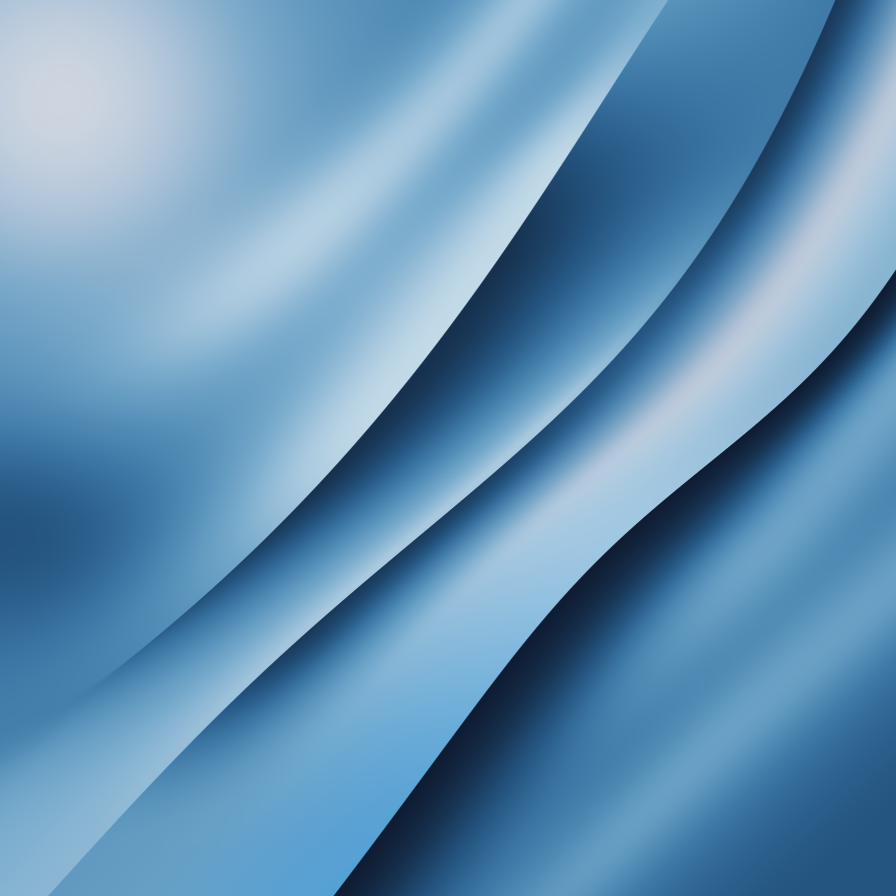
Write a WebGL 2 fragment shader that draws this background.

```glsl
#version 300 es
precision highp float;
// Four overlapping satin sheets in blue, swept diagonally across the canvas.
// Three smooth curves x = f(y) part the sheets; each sheet computes a scalar
// tone from ramps and soft ridges, and one palette turns tones into colour.

uniform vec2 u_resolution;
out vec4 fragColor;

// Tone 0 (near black) to 7 (near white)
vec3 palette(float tone) {
    vec3 shades[8] = vec3[8](
        vec3(0.05, 0.09, 0.17), vec3(0.09, 0.20, 0.32),
        vec3(0.14, 0.33, 0.50), vec3(0.23, 0.46, 0.64),
        vec3(0.34, 0.57, 0.73), vec3(0.47, 0.67, 0.80),
        vec3(0.65, 0.78, 0.87), vec3(0.80, 0.88, 0.92));
    float t = clamp(tone, 0.0, 6.999);
    int i = int(t);
    return mix(shades[i], shades[i + 1], fract(t));
}

float bell(float x, float width) {
    return exp(-x * x / (width * width));
}

// Sheet borders, from left to right
float upperEdge(float y) {
    float k = y - 0.25;
    return 0.126 + k * (1.277 + k * (-0.976 + 0.5 * k));
}

float middleEdge(float y) {
    return 0.18 + 0.84 * y - 0.22 * y * y + 0.135 * tanh((y - 0.428) / 0.25);
}

float lowerEdge(float y) {
    return 0.461 + 0.76 * y - 0.148 * y * y + 0.089 * tanh((y - 0.487) / 0.145);
}

// Upper left: round glow, curved streak, dark hollow and a bright rim
float cornerSheet(vec2 p, float inset) {
    float k = p.x - 0.15;
    float above = p.y - (0.60 + 0.55 * k + 0.85 * k * k);
    float tone = mix(3.4, 4.15, smoothstep(0.2, 0.5, p.y));
    tone -= 0.6 * smoothstep(-0.02, 0.15, above);
    tone += 3.1 * bell(length(p - vec2(0.07, 0.89)), 0.25);
    tone += 1.65 * bell(above, 0.075) * smoothstep(0.0, 0.4, p.x);
    tone -= 2.1 * bell(length((p - vec2(0.0, 0.42)) / vec2(0.24, 0.14)), 1.0);
    float rim = smoothstep(0.15, 0.55, p.y) * (1.0 - 0.6 * smoothstep(0.8, 1.0, p.y));
    float rimWidth = mix(0.11, 0.05, smoothstep(0.65, 0.95, p.y));
    return tone + 2.55 * rim * bell(inset, rimWidth);
}

// Narrow fold: shadow on its left border, light on its right
float foldSheet(float across, float y) {
    float shadow = mix(4.5, 0.9, smoothstep(0.05, 0.48, y));
    shadow = mix(shadow, 4.3, smoothstep(0.7, 1.05, y));
    float light = mix(5.4, 6.1, smoothstep(0.0, 0.4, y));
    light = mix(light, 3.2, smoothstep(0.5, 0.85, y));
    float curve = 1.0 + 0.5 * bell(y - 0.58, 0.14);
    return mix(shadow, light, pow(clamp(across * 1.05, 0.0, 1.0), curve));
}

// Broad band: soft shadow climbing to a pale crest
float bandSheet(float across, float y) {
    float shadow = mix(4.3, 1.1, smoothstep(0.06, 0.3, y)) + 0.8 * bell(y - 0.62, 0.13);
    float crest = mix(4.6, 6.25, smoothstep(0.03, 0.5, y));
    float tone = mix(shadow, crest, smoothstep(-0.04, 0.55, across));
    return tone - 0.9 * smoothstep(0.5, 1.0, across) * smoothstep(0.35, 0.65, y);
}

// Lower right: deep shadow, then two slanted ridges
float baseSheet(vec2 p, float inset) {
    float reach = inset * (1.0 + 0.8 * smoothstep(0.4, 0.65, p.y));
    float tone = mix(0.1, 3.1, smoothstep(-0.02, 0.19, reach));
    float first = (p.y - 0.27 - 1.14 * (p.x - 0.742)) * 0.66;
    float second = (p.y - 0.036 - 0.9 * (p.x - 0.65)) * 0.74;
    tone += 1.65 * bell(first, 0.06) * smoothstep(0.1, 0.4, p.y) * smoothstep(0.0, 0.15, reach);
    tone += 1.45 * bell(second, 0.052) * smoothstep(0.1, 0.3, inset);
    return tone - 1.1 * smoothstep(0.0, 0.2, -second) * smoothstep(0.15, 0.35, inset);
}

void main() {
    vec2 p = gl_FragCoord.xy / u_resolution;
    float pixel = 1.0 / u_resolution.x;
    float upper = upperEdge(p.y);
    float middle = middleEdge(p.y);
    float lower = lowerEdge(p.y);
    float foldAcross = (p.x - upper) / (middle - upper);
    float bandAcross = (p.x - middle) / (lower - middle);

    vec3 corner = palette(cornerSheet(p, upper - p.x));
    vec3 fold = palette(foldSheet(foldAcross, p.y));
    vec3 band = palette(bandSheet(bandAcross, p.y));
    vec3 base = palette(baseSheet(p, p.x - lower));

    // Warm sheen on the palest parts, clearer blue at the foot of the band
    vec3 warmth = vec3(0.06, -0.01, -0.025);
    corner += warmth * bell(length(p - vec2(0.07, 0.89)), 0.2);
    band += warmth * bell(bandAcross - 0.45, 0.2) * smoothstep(0.3, 0.6, p.y);
    float blueness = smoothstep(0.2, 1.0, bandAcross) * (1.0 - smoothstep(0.0, 0.6, p.y));
    band += blueness * vec3(-0.08, 0.0, 0.06);

    // Stack the sheets; the first border melts away towards the lower left
    float melt = pixel + 0.1 * (1.0 - smoothstep(0.08, 0.27, p.y));
    vec3 color = mix(corner, fold, smoothstep(-melt, melt, p.x - upper));
    color = mix(color, band, smoothstep(-pixel, pixel, p.x - middle));
    color = mix(color, base, smoothstep(-pixel, pixel, p.x - lower));
    fragColor = vec4(color, 1.0);
}
```
